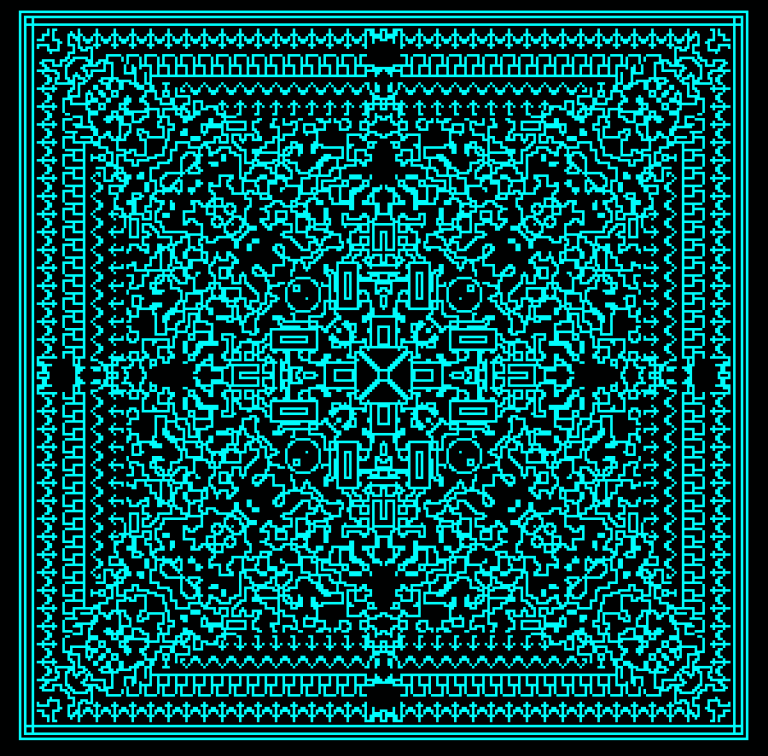
A Shadertoy shader for this pattern:

```glsl
// Eight-fold symmetric cyan carpet of stepped outlines on a black cell grid.

float hash(vec2 p) {
    vec3 q = fract(vec3(p.xyx) * 0.1031);
    q += dot(q, q.yzx + 33.33);
    return fract((q.x + q.y) * q.z);
}

float noise(vec2 p) {
    vec2 i = floor(p), f = fract(p);
    f = f * f * (3.0 - 2.0 * f);
    return mix(mix(hash(i), hash(i + vec2(1, 0)), f.x),
               mix(hash(i + vec2(0, 1)), hash(i + vec2(1, 1)), f.x), f.y);
}

// Reflect into one octant: x is the distance outward, y the distance from the axis
vec2 fold(vec2 c) {
    c = abs(c);
    return vec2(max(c.x, c.y), min(c.x, c.y));
}

bool on(float x) { return abs(x) < 0.5; }

// One-cell outline of a rectangle
bool box(vec2 q, vec2 centre, vec2 halfSize) {
    vec2 d = abs(q - centre) - halfSize;
    return on(max(d.x, d.y));
}

// Solid regions whose inner rims become the lines
bool solid(vec2 cell) {
    vec2 q = fold(cell);
    float f = noise(q / 2.5 + 7.0) - 0.46;
    f -= 0.2 * smoothstep(10.0, 4.0, length(q - vec2(53, 48)));
    f -= 0.15 * smoothstep(8.0, 3.0, length(q - vec2(68, 27)));

    // Hollows along the axis
    f = min(f, 0.3 * (length((q - vec2(83, 0)) / vec2(9, 5)) - 1.0));
    f = min(f, max(abs(q.x - 126.0) - 5.0, q.y - 3.5));
    return f > 0.0;
}

float rim(vec2 c) {
    if (!solid(c)) return 0.0;
    for (int i = 0; i < 9; i++)
        if (!solid(c + vec2(i % 3 - 1, i / 3 - 1))) return 1.0;
    return 0.0;
}

// Four rows of repeated hooks, arches, zigzags and arrows
bool borderRows(float a, float b) {
    float u = mod(b + 3.0, 7.0) - 3.0;
    float k = abs(u);
    if (a > 127.5)
        return (on(u) && a < 135.5) || (on(a + k - 134.0) && k < 4.0)
            || (on(a + k - 133.0) && k > 1.0) || (on(a - 129.0) && k < 2.0);
    if (a > 116.5)
        return on(a - 117.0) || (on(u + 3.0) && a < 125.0)
            || (on(a - 125.0) && k < 3.0) || (on(a - 121.0) && u > -1.0)
            || (on(u - 2.0) && a > 121.0 && a < 125.0) || (on(u) && a < 121.0);
    if (a > 109.5)
        return on(a + k - 114.0) || (on(a + k - 113.0) && k > 1.0);
    return (on(u) && a > 101.0 && a < 108.0) || (on(a + k - 107.0) && k < 3.0)
        || (on(a - 102.0) && u > -1.0 && u < 2.0);
}

// Strokes and nested boxes of the central medallion
bool medallion(vec2 q) {
    float a = q.x, b = q.y;
    bool cross = ((on(a - b) || on(a - b - 1.0)) && a > 2.0 && a < 10.0)
              || (on(a - 2.0) && b < 2.5);
    bool strokes = on(a - b - 4.0) && a + b > 24.0 && a + b < 36.0;
    bool boxes = box(q, vec2(15.5, 0), vec2(3.5, 2)) || box(q, vec2(17, 0), vec2(6, 5));
    bool panels = box(q, vec2(35, 14), vec2(9, 4)) || box(q, vec2(35, 14), vec2(5, 1));
    bool bars = b < 7.0 && (on(a - 37.0) || on(a - 40.0) || on(a - 43.0));
    return cross || strokes || boxes || panels || bars;
}

float pattern(vec2 cell) {
    vec2 q = fold(cell);
    float a = q.x, b = q.y;

    // Outer frame with small squares in its corners
    if (a > 135.5) {
        bool lines = on(a - 142.0) || on(a - 140.0) || on(a - 137.0);
        return float(lines || box(q, vec2(138.5), vec2(1.5)));
    }
    float rowEnd = 120.0 - 2.1 * max(0.0, 131.0 - a);
    if (a > 100.5 && b > 6.5 && b < rowEnd) return float(borderRows(a, b));

    // Axis cup, small oval and slanted bars
    if (on(length(vec2(a - 114.0, b)) - 6.0) && a < 115.0) return 1.0;
    if (box(q, vec2(133, 0), vec2(2, 1))) return 1.0;
    if (on(a + b - 157.0) && a - b < 16.0) return 1.0;

    // Ringed blossoms on the diagonals
    float blossom = length(q - 31.5);
    if (blossom < 8.2) {
        bool core = max(abs(a - 30.0), abs(b - 30.0)) < 0.9;
        bool bud = box(q, vec2(34), vec2(1));
        return float(abs(blossom - 6.7) < 0.65 || core || bud);
    }
    if (medallion(q)) return 1.0;
    bool clearing = (a < 10.0 && b < 7.0) || (a < 23.0 && b < 5.5)
                 || (abs(a - 35.0) < 9.0 && abs(b - 14.0) < 4.0);
    return clearing ? 0.0 : rim(cell);
}

void mainImage(out vec4 fragColor, in vec2 fragCoord) {
    float scale = 300.0 / iResolution.x;
    vec2 p = (fragCoord - iResolution.xy * vec2(0.4995, 0.5035)) * scale + 0.5;

    // Blend the cells under the pixel by covered area
    vec2 low = floor(p - 0.5 * scale), high = floor(p + 0.5 * scale);
    vec2 w = clamp((p + 0.5 * scale - high) / scale, 0.0, 1.0);
    float bottom = mix(pattern(low), pattern(vec2(high.x, low.y)), w.x);
    float top = mix(pattern(vec2(low.x, high.y)), pattern(high), w.x);
    float ink = mix(bottom, top, w.y);

    fragColor = vec4(mix(vec3(0.0, 0.005, 0.005), vec3(0.0, 0.99, 0.99), ink), 1.0);
}
```
